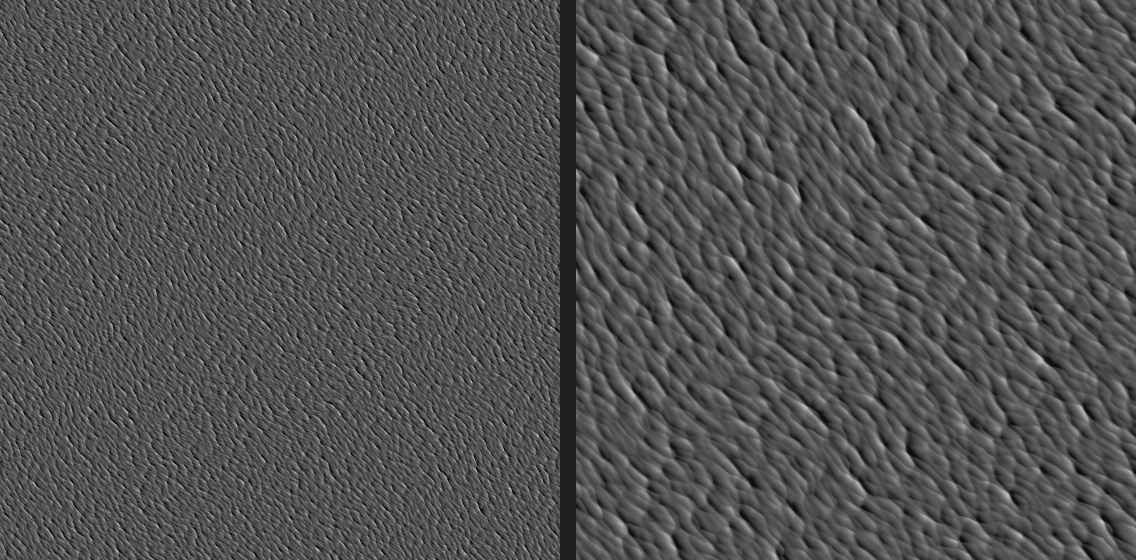
Left: the whole. Right: its middle third, enlarged.
Reproduce this texture procedurally as a WebGL 2 fragment shader.

```glsl
#version 300 es
precision highp float;
// Embossed, finely wrinkled grey leather with a diagonal grain.
// Two layers of stretched, softly joined cells cross at a slight angle,
// layered sines bend the grain, and the slope is shaded by a side light.

#define GRAIN_ANGLE -0.87              // direction of the wrinkles, radians
#define CROSSING 0.22                  // turn of the fine layer, radians
#define COARSE_CELLS vec2(62.0, 124.0) // cells per canvas: along, across
#define FINE_CELLS vec2(102.0, 188.0)
#define FINE_WEIGHT 0.62
#define JITTER 0.8
#define EDGE_SHARPNESS 9.0
#define LIGHT vec2(0.3, 1.0)           // light: along, across the grain
#define BASE_GREY 0.321
#define RELIEF 0.292
#define HIGHLIGHT 0.012

uniform vec2 u_resolution;
out vec4 fragColor;

vec2 hash2(vec2 cell) {
    vec3 h = fract(cell.xyx * vec3(0.1031, 0.1030, 0.0973));
    h += dot(h, h.yzx + 33.33);
    return fract((h.xx + h.yz) * h.zy);
}

// Slope of a smooth cellular height field: the blended offset to near points
vec2 cellSlope(vec2 p) {
    vec2 cell = floor(p);
    vec2 local = p - cell;
    vec2 offsetSum = vec2(0.0);
    float weightSum = 1e-6;
    for (int y = -2; y <= 2; y++) {
        for (int x = -2; x <= 2; x++) {
            vec2 neighbour = vec2(x, y);
            vec2 point = 0.5 + JITTER * (hash2(cell + neighbour) - 0.5);
            vec2 offset = local - neighbour - point;
            float weight = exp(-EDGE_SHARPNESS * dot(offset, offset));
            offsetSum += weight * offset;
            weightSum += weight;
        }
    }
    return offsetSum / weightSum;
}

// Sideways drift of the grain, from broad swings to small wriggles
float grainBend(vec2 p) {
    float bend = 0.0;
    float frequency = 9.0;
    float amplitude = 0.008;
    for (int i = 0; i < 5; i++) {
        float k = float(i);
        vec2 phase = vec2(1.7, 4.1) * (k + 1.0);
        float sway = sin(p.y * frequency * 0.45 + phase.y + k);
        bend += amplitude * sin(p.x * frequency + phase.x + 0.8 * sway);
        frequency *= 1.9;
        amplitude *= 0.56;
    }
    return bend;
}

// Slope of one relief layer: x runs along the wrinkles, y across them
vec2 reliefLayer(vec2 uv, float angle, vec2 cells, float shift) {
    vec2 along = vec2(cos(angle), sin(angle));
    vec2 across = vec2(-along.y, along.x);
    vec2 grain = vec2(dot(uv, along), dot(uv, across));
    grain.y += grainBend(grain + shift);
    return cellSlope(grain * cells + shift * 10.0);
}

void main() {
    vec2 uv = gl_FragCoord.xy / min(u_resolution.x, u_resolution.y);

    // Layered relief
    vec2 slope = reliefLayer(uv, GRAIN_ANGLE, COARSE_CELLS, 0.0);
    slope += FINE_WEIGHT * reliefLayer(uv, GRAIN_ANGLE + CROSSING, FINE_CELLS, 1.97);

    // Side light: calm mid-tones, accented creases
    float lit = dot(slope, LIGHT);
    lit *= 0.7 + 0.7 * abs(lit);
    float grey = BASE_GREY + RELIEF * lit + HIGHLIGHT * lit * lit;
    fragColor = vec4(vec3(clamp(grey, 0.06, 0.72)), 1.0);
}
```
